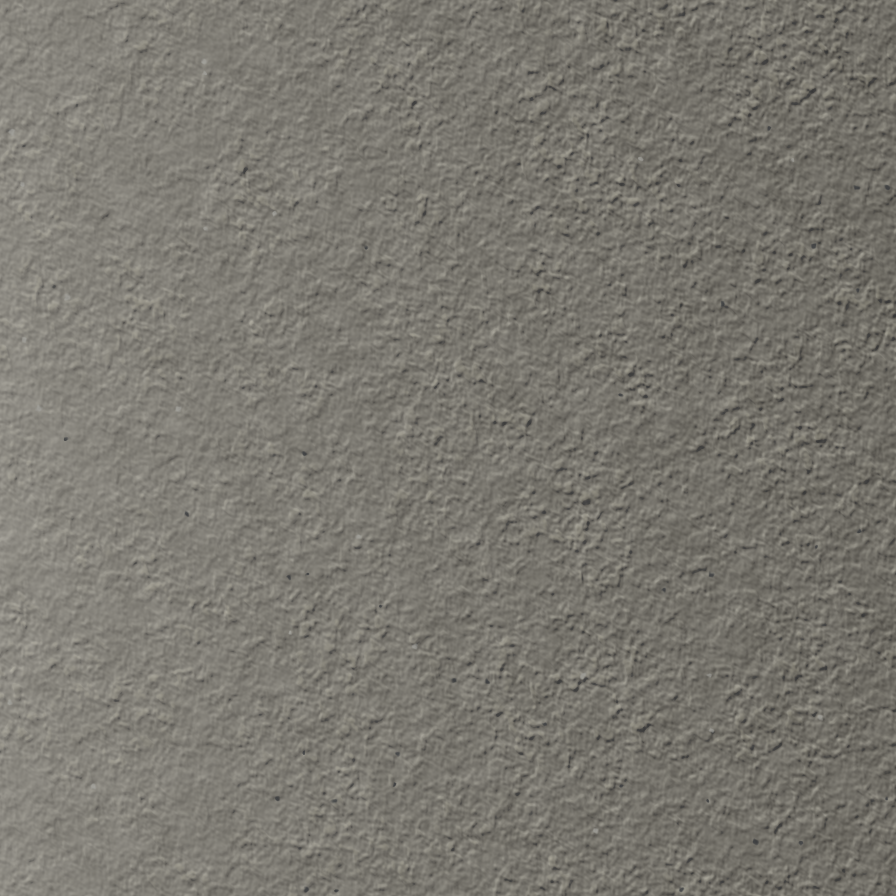
Reproduce this texture procedurally as a three.js fragment shader.

```glsl
varying vec2 vUv;

const vec3 STONE = vec3(0.479, 0.468, 0.438);
const vec3 RELIEF_TINT = vec3(1.0, 1.0, 0.93);
const vec3 SAND = vec3(0.585, 0.57, 0.51);
const vec3 PIT = vec3(0.20, 0.21, 0.225);
const vec3 GLINT = vec3(0.68, 0.68, 0.66);
const vec2 TO_LIGHT = vec2(-0.5, 0.866);
const float LIGHT_STEP = 0.0040;
const float GRAIN_FREQ = 78.0;
const float PATCH_FREQ = 7.0;
const float RELIEF = 0.128;
const float FALLOFF = 0.098;
const float MOTTLE = 0.032;

vec2 hash22(vec2 p) {
  vec3 q = fract(p.xyx * vec3(0.1031, 0.1030, 0.0973));
  q += dot(q, q.yzx + 33.33);
  return fract((q.xx + q.yz) * q.zy);
}

float cornerSlope(vec2 cell, vec2 offset, vec2 f) {
  float angle = 6.28318 * hash22(cell + offset).x;
  return dot(vec2(cos(angle), sin(angle)), f - offset);
}

// Gradient noise, roughly -0.7 to 0.7
float noise(vec2 p) {
  vec2 cell = floor(p);
  vec2 f = p - cell;
  vec2 u = f * f * f * (f * (f * 6.0 - 15.0) + 10.0);
  float low = mix(cornerSlope(cell, vec2(0.0), f), cornerSlope(cell, vec2(1.0, 0.0), f), u.x);
  float high = mix(cornerSlope(cell, vec2(0.0, 1.0), f), cornerSlope(cell, vec2(1.0), f), u.x);
  return mix(low, high, u.y);
}

// Crumbly surface: each finer octave is turned to hide the lattice
float surfaceHeight(vec2 p) {
  mat2 turn = mat2(0.8, 0.6, -0.6, 0.8);
  vec2 q = mat2(0.94, 0.34, -0.34, 0.94) * p * GRAIN_FREQ;
  q += 0.2 * vec2(noise(q * 0.8 + 17.0), noise(q * 0.8 + 71.0));
  float coarse = noise(q * 0.75 + 140.0);
  q = turn * q;
  float medium = noise(q * 1.35 + 190.0);
  q = turn * q;
  float small = noise(q * 2.15 + 290.0);
  q = turn * q;
  float fine = noise(q * 3.2 + 390.0);
  float flakes = 0.24 * smoothstep(0.02, 0.3, coarse + 0.5 * medium + 0.25 * small);
  return 0.6 * coarse + flakes + 0.62 * medium + 0.48 * small + 0.34 * fine;
}

// Sparse ragged specks, one candidate per cell
float specks(vec2 p, float freq, float density, float radius) {
  vec2 q = p * freq;
  q += 0.14 * vec2(noise(q * 3.1 + 9.0), noise(q * 3.1 + 57.0));
  vec2 cell = floor(q);
  vec2 chance = hash22(cell + 203.0);
  vec2 center = 0.35 + 0.3 * hash22(cell + 311.0);
  float size = radius * (0.6 + 0.4 * chance.y);
  float d = length(q - cell - center);
  return step(chance.x, density) * (1.0 - smoothstep(size * 0.3, size, d));
}

void main() {
  vec2 p = vUv;

  // Broad light falloff from the left edge
  float glow = 0.024 * exp(-7.0 * p.x) * (1.0 - 1.6 * abs(p.y - 0.42));
  float tone = 0.056 - FALLOFF * pow(p.x, 0.75) + glow;

  // Rough patches and small clumps among smoother ground
  float patches = noise(p * PATCH_FREQ + 5.0) + 0.6 * noise(p * PATCH_FREQ * 2.3 + 31.0);
  float clumps = noise(p * 27.0 + 113.0);
  float roughness = mix(0.74, 1.2, smoothstep(0.0, 0.9, p.x));
  roughness *= 1.0 + 0.5 * clamp(patches, -0.4, 0.8) + 0.55 * clumps;

  // Soft mottling of the stone
  tone += MOTTLE * (0.8 * noise(p * 19.0 + 61.0) + noise(p * 41.0 + 83.0));

  // Directional relief with deeper shadows on steep far sides
  float height = surfaceHeight(p);
  float slope = height - surfaceHeight(p + TO_LIGHT * LIGHT_STEP);
  float shade = slope * RELIEF * roughness;
  float shadow = smoothstep(0.55, 1.15, -slope * roughness);
  vec3 color = STONE + tone + shade * RELIEF_TINT;

  // Warm sandy flake tops and cool shadows
  float sandy = smoothstep(0.25, 0.8, height) * smoothstep(-0.2, 0.45, patches + 0.4 * clumps);
  color = mix(color, SAND + tone, 0.36 * sandy);
  color = mix(color, PIT, 0.5 * shadow);

  // Occasional pits and pale mineral glints
  color = mix(color, PIT, 0.75 * specks(p, 60.0, 0.004 + 0.008 * p.x, 0.26));
  color = mix(color, GLINT, 0.6 * specks(p + 3.7, 64.0, 0.005, 0.32));

  // Faint mineral grain
  color += 0.03 * noise(p * 215.0 + 12.0);
  gl_FragColor = vec4(color, 1.0);
}
```
